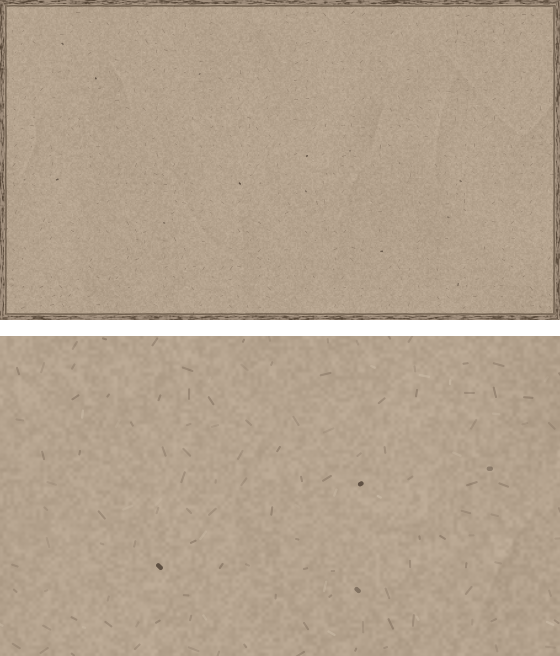
Top: the whole. Bottom: its middle third, enlarged.
Give the GLSL for this texture, as a Shadertoy shader.

```glsl
// Creased kraft paper with fine fibres, inside a rough brown woodcut frame.
#define PAPER vec3(0.705, 0.635, 0.553)
#define FRAME_DARK vec3(0.33, 0.27, 0.21)
#define FRAME_LIGHT vec3(0.63, 0.56, 0.49)
#define FIBRE_DARK vec3(0.40, 0.33, 0.27)
#define FIBRE_LIGHT vec3(0.81, 0.75, 0.67)
#define BAND_WIDTH 0.0140
#define LINE_INSET 0.0185
#define GRAIN 0.055
#define MOTTLE 0.034
#define CREASES 11
#define CREASE_DARK 0.026
#define CREASE_LIGHT 0.034

float hash(vec2 p) {
    vec3 q = fract(vec3(p.xyx) * 0.1031);
    q += dot(q, q.yzx + 33.33);
    return fract((q.x + q.y) * q.z);
}

float noise(vec2 p) {
    vec2 i = floor(p), f = fract(p);
    f = f * f * (3.0 - 2.0 * f);
    return mix(mix(hash(i), hash(i + vec2(1, 0)), f.x),
               mix(hash(i + vec2(0, 1)), hash(i + vec2(1, 1)), f.x), f.y);
}

float fbm(vec2 p) {
    float sum = 0.0, gain = 0.5;
    for (int i = 0; i < 4; i++) {
        sum += gain * noise(p);
        p = mat2(1.6, 1.2, -1.2, 1.6) * p + 17.0;
        gain *= 0.5;
    }
    return sum;
}

// One short fibre in some cells of a grid, kept clear of the cell walls.
float fibres(vec2 p, float cells, float chance, float halfLength, float radius, float px) {
    vec2 id = floor(p * cells) + cells * 3.0;
    vec2 centre = 0.3 + 0.4 * vec2(hash(id + 11.0), hash(id + 23.0));
    vec2 q = (fract(p * cells) - centre) / cells;
    float angle = 6.2832 * hash(id + 37.0);
    vec2 dir = vec2(cos(angle), sin(angle));
    float reach = halfLength * mix(0.2, 1.0, hash(id + 41.0));
    float d = length(q - dir * clamp(dot(q, dir), -reach, reach));
    float ink = 1.0 - smoothstep(radius - 0.6 * px, radius + 0.6 * px, d);
    return ink * step(hash(id), chance) * mix(0.35, 1.0, hash(id + 53.0));
}

// Bent folds: a narrow lit ridge on one side, a soft shadow on the other.
float creases(vec2 p, float aspect, float px) {
    float shade = 0.0;
    for (int i = 0; i < CREASES; i++) {
        vec2 seed = vec2(float(i) * 7.0 + 3.0, 91.0);
        float pick = hash(seed);
        vec2 origin = vec2((float(i) + 0.2 + 0.6 * pick) / float(CREASES) * aspect,
                           0.1 + 0.8 * hash(seed + 5.0));
        float angle = (hash(seed + 9.0) - 0.5) * 1.5;
        float c = cos(angle), s = sin(angle);
        vec2 q = mat2(c, -s, s, c) * (p - origin);
        float bend = (hash(seed + 13.0) - 0.5) * 1.6 * q.y * q.y;
        bend += 0.035 * (noise(vec2(q.y * 9.0, seed.x)) - 0.5);
        float d = (q.x - bend) * (pick < 0.5 ? -1.0 : 1.0);
        float span = mix(0.12, 0.28, hash(seed + 17.0));
        float fade = 1.0 - smoothstep(0.25, 1.0, abs(q.y) / span);
        fade *= mix(0.4, 1.0, noise(vec2(q.y * 14.0, seed.x + 3.0)));
        float side = smoothstep(-0.002 - px, 0.002 + px, d);
        float ridge = CREASE_LIGHT * exp(-abs(d) / 0.008);
        float shadow = -CREASE_DARK * exp(-abs(d) / 0.032);
        shade += fade * mix(ridge, shadow, side);
    }
    return shade;
}

vec3 paper(vec2 p, float aspect, float px) {
    float tone = MOTTLE * (fbm(p * vec2(6.0, 3.5) + 4.0) - 0.47);
    tone += GRAIN * (noise(p * 260.0) - 0.5 + 0.6 * (noise(p * 125.0 + 7.0) - 0.5));
    tone += creases(p, aspect, px);
    vec3 col = PAPER + tone;
    col = mix(col, FIBRE_DARK, 0.40 * fibres(p, 34.0, 0.50, 0.0055, 0.0011, px));
    col = mix(col, FIBRE_LIGHT, 0.55 * fibres(p + 3.7, 23.0, 0.22, 0.0050, 0.0012, px));
    return mix(col, FIBRE_DARK * 0.8, 0.9 * fibres(p + 8.3, 9.0, 0.13, 0.0025, 0.0023, px));
}

// Streaked outer band and a thin inner rule, both following the nearest edge.
vec3 addFrame(vec3 col, vec2 p, float aspect, float px) {
    vec2 inset = min(p, vec2(aspect, 1.0) - p);
    float d = min(inset.x, inset.y);
    bool upright = inset.x < inset.y;
    float along = upright ? p.y : p.x;
    float lane = upright ? step(0.5 * aspect, p.x) : 2.0 + step(0.5, p.y);
    float wobble = 0.0022 * (noise(vec2(along * 45.0, lane * 19.0)) - 0.5);

    float streak = noise(vec2(along * 55.0, (d + wobble) * 420.0 + lane * 31.0));
    float chips = noise(vec2(along * 190.0, d * 300.0 + lane * 43.0));
    vec3 wood = mix(FRAME_DARK, FRAME_LIGHT, smoothstep(0.05, 0.75, 0.65 * streak + 0.35 * chips));
    float band = 1.0 - smoothstep(BAND_WIDTH - px, BAND_WIDTH + px, d + wobble);
    col = mix(col, wood, band);

    float rule = abs(d + 0.4 * wobble - LINE_INSET);
    return mix(col, FRAME_DARK, 0.8 * (1.0 - smoothstep(0.0, 0.0008 + px, rule)));
}

void mainImage(out vec4 fragColor, in vec2 fragCoord) {
    float px = 1.0 / iResolution.y;
    float aspect = iResolution.x * px;
    vec2 p = fragCoord * px;
    vec3 col = addFrame(paper(p, aspect, px), p, aspect, px);
    fragColor = vec4(clamp(col, 0.0, 1.0), 1.0);
}
```
